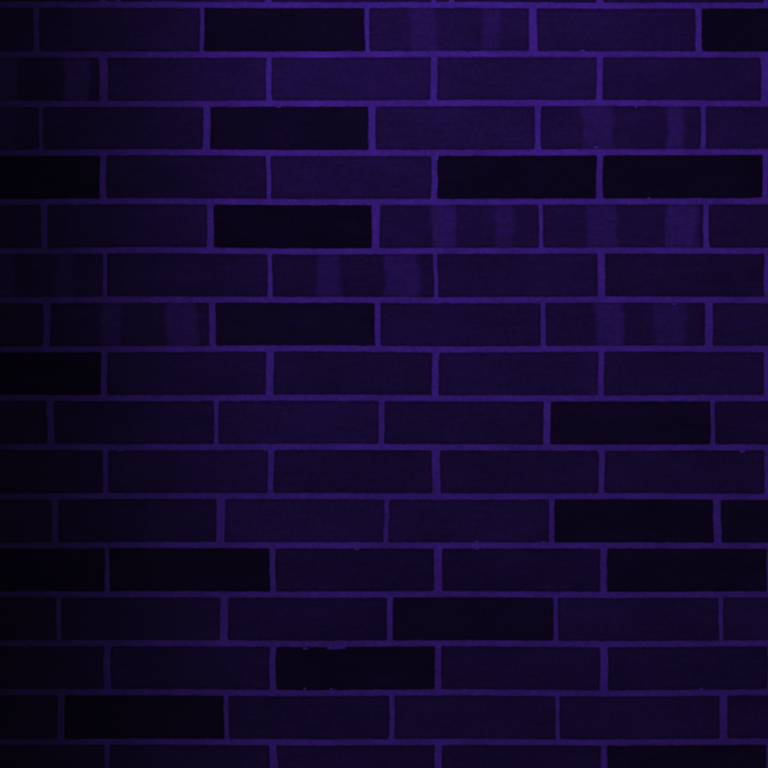
Reproduce this texture procedurally as a three.js fragment shader.

```glsl
// Dim violet brick wall in running bond, lit from the upper middle and fading at the left.
// Each brick is a rounded box with soft edges; hashes choose its tone, joint widths
// and pale vertical bands, and value noise adds grain, soot and rare chips.
#define ROWS 15.64
#define COLUMNS 4.64
#define TOP_JOINT 0.0068
#define BED_HALF 0.0040
#define HEAD_HALF 0.0040
#define CORNER 0.0025
#define SOFT 0.0018
#define TINT vec3(0.45, 0.222, 1.0)
#define MORTAR 0.43
#define BRICK 0.203
#define SOOT 0.085
#define BAND 0.33

varying vec2 vUv;

float hash(vec2 p) {
  vec3 q = fract(p.xyx * vec3(0.1031, 0.1030, 0.0973));
  q += dot(q, q.yzx + 33.33);
  return fract((q.x + q.y) * q.z);
}

float noise(vec2 p) {
  vec2 i = floor(p), f = fract(p);
  f = f * f * (3.0 - 2.0 * f);
  return mix(mix(hash(i), hash(i + vec2(1.0, 0.0)), f.x),
             mix(hash(i + vec2(0.0, 1.0)), hash(i + vec2(1.0, 1.0)), f.x), f.y);
}

float fbm(vec2 p) {
  float sum = 0.0, gain = 0.5;
  for (int i = 0; i < 4; i++) {
    sum += gain * noise(p);
    p = p * 2.03 + 17.1;
    gain *= 0.5;
  }
  return sum / 0.9375;
}

// Half width of one upright joint
float headHalf(vec2 joint) {
  return HEAD_HALF * mix(0.65, 1.35, hash(joint + 71.0));
}

// Signed distance to the brick, negative inside
float brickDistance(vec2 cell, vec2 local) {
  vec2 size = vec2(1.0 / COLUMNS, 1.0 / ROWS);
  float left = local.x * size.x - headHalf(cell);
  float right = (1.0 - local.x) * size.x - headHalf(cell + vec2(1.0, 0.0));
  float bed = min(local.y, 1.0 - local.y) * size.y - BED_HALF;
  vec2 q = CORNER - vec2(min(left, right), bed);
  return length(max(q, 0.0)) + min(max(q.x, q.y), 0.0) - CORNER;
}

// Two pale upright bands of varied width and strength
float bands(vec2 cell, vec2 local, vec2 uv) {
  float mask = 0.0;
  for (int i = 0; i < 2; i++) {
    float k = float(i);
    float seed = hash(cell + 13.7 * (k + 1.0));
    float center = 0.37 + 0.42 * k + 0.12 * (seed - 0.5);
    float halfWidth = mix(0.05, 0.11, hash(cell + 29.3 + k));
    float d = abs(local.x - center + 0.025 * (noise(uv * 70.0) - 0.5));
    float shape = 1.0 - smoothstep(halfWidth - 0.025, halfWidth + 0.015, d);
    mask = max(mask, shape * mix(0.35, 1.0, seed));
  }
  return mask;
}

void main() {
  // Slightly uneven courses, counted downward from the first bed joint
  vec2 wall = vec2(vUv.x, 1.0 - vUv.y - TOP_JOINT);
  wall.y += 0.002 * (noise(vUv * vec2(5.0, 9.0)) - 0.5);
  float row = floor(wall.y * ROWS);
  float odd = mod(row, 2.0);
  float offset = mix(0.048 + 0.0023 * row, 0.134 + 0.0004 * row, odd);
  offset += 0.002 * (hash(vec2(row, 5.0)) - 0.5) + 0.002 * (noise(vUv * 30.0) - 0.5);
  float along = (wall.x - offset) * COLUMNS;
  vec2 cell = vec2(floor(along), row) + 40.0;
  vec2 local = vec2(fract(along), fract(wall.y * ROWS));

  // Slightly rough outline with rare chips
  float d = brickDistance(cell, local);
  d += 0.0014 * (fbm(vUv * 110.0) - 0.5);
  d += 0.004 * smoothstep(0.94, 1.0, noise(vUv * 58.0 + 9.0));
  float face = 1.0 - smoothstep(-SOFT, SOFT, d);

  // Brick tone: soot of varied strength, bands, drag marks and a faint dark rim
  float grain = fbm(vUv * 260.0) - 0.5;
  float cloud = fbm(vUv * vec2(14.0, 34.0));
  float drag = noise(vUv * vec2(45.0, 330.0)) - 0.5;
  float sooty = step(hash(cell + 3.0), 0.17);
  float sootiness = sooty * mix(0.6, 1.0, hash(cell + 19.0)) * mix(1.1, 0.75, cloud);
  float banded = step(0.77, hash(cell + 91.0)) * step(row, 8.5) * (1.0 - sooty);
  float brick = BRICK * mix(0.9, 1.08, hash(cell + 57.0)) * mix(0.88, 1.12, cloud);
  brick = mix(brick, SOOT, sootiness);
  brick = mix(brick, BAND, banded * 0.85 * bands(cell, local, vUv));
  brick *= 1.0 + 0.3 * grain + 0.1 * drag;
  brick *= 1.0 - 0.15 * smoothstep(-0.005, -0.001, d);

  // Mortar is grainy and a little uneven
  float mortar = MORTAR * mix(0.88, 1.12, fbm(vUv * 24.0)) * (1.0 + 0.3 * grain);

  // Light fades to the left and bottom, with a soft glow at the top
  float light = mix(0.33, 1.0, smoothstep(-0.04, 0.4, vUv.x));
  light *= mix(0.74, 1.0, smoothstep(0.0, 0.9, vUv.y));
  light *= 1.0 - 0.07 * smoothstep(0.75, 1.0, vUv.x);
  vec2 glow = (vUv - vec2(0.55, 1.0)) / vec2(0.32, 0.22);
  light *= 1.0 + 0.14 * exp(-dot(glow, glow));

  gl_FragColor = vec4(TINT * mix(mortar, brick, face) * light, 1.0);
}
```
